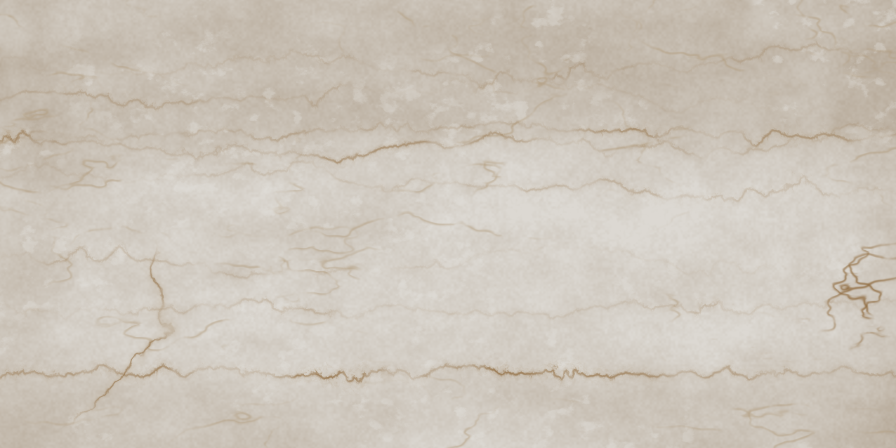
This texture is drawn by a Shadertoy shader. Its source:

```glsl
// Polished cream marble slab with soft grey-beige beds and thin ragged rusty veins.

const vec3 BEIGE = vec3(0.700, 0.645, 0.575);
const vec3 PALE = vec3(0.847, 0.829, 0.801);
const vec3 CHALK = vec3(0.895, 0.89, 0.875);
const vec3 RUST = vec3(0.57, 0.43, 0.26);
const vec3 STAIN = vec3(0.69, 0.60, 0.47);

const float VEIN_WIDTH = 0.0030;
const float HALO_WIDTH = 0.011;
const float JAG_SCALE = 23.0;
const float JAG_SIZE = 0.062;
const float GRAIN = 0.13;

// Each vein: height, strength, wander, horizontal centre of its strongest part.
const int VEIN_COUNT = 8;
const vec4 VEINS[VEIN_COUNT] = vec4[VEIN_COUNT](
    vec4(0.170, 1.00, 0.04, 0.85),
    vec4(0.680, 0.75, 0.12, 0.45),
    vec4(0.700, 0.65, 0.05, 1.35),
    vec4(0.310, 0.55, 0.06, 1.40),
    vec4(0.775, 0.30, 0.08, 0.20),
    vec4(0.870, 0.30, 0.10, 1.40),
    vec4(0.590, 0.30, 0.09, 1.25),
    vec4(0.410, 0.25, 0.07, 0.05));

float hash(vec2 p) {
    vec3 q = fract(vec3(p.xyx) * 0.1031);
    q += dot(q, q.yzx + 33.33);
    return fract((q.x + q.y) * q.z);
}

float noise(vec2 p) {
    vec2 i = floor(p), f = fract(p);
    f = f * f * (3.0 - 2.0 * f);
    return mix(mix(hash(i), hash(i + vec2(1, 0)), f.x),
               mix(hash(i + vec2(0, 1)), hash(i + vec2(1, 1)), f.x), f.y);
}

float fbm(vec2 p) {
    float sum = 0.0, weight = 0.5;
    for (int i = 0; i < 5; i++) {
        sum += weight * noise(p);
        p = mat2(1.6, 1.2, -1.2, 1.6) * p + 17.3;
        weight *= 0.5;
    }
    return sum / 0.96875;
}

// Signed offset from a wandering, ragged horizontal line.
float veinField(vec2 p, vec4 vein, float seed) {
    float wander = fbm(vec2(p.x * 2.6 + seed, seed * 3.1)) - 0.5;
    float jag = fbm(p * vec2(JAG_SCALE, JAG_SCALE * 0.8) + seed) - 0.5;
    float ragged = mix(0.5, 1.3, noise(vec2(p.x * 4.0, seed)));
    return p.y - vein.x - vein.z * wander * 1.6 - JAG_SIZE * ragged * jag;
}

float veinDistance(vec2 p, vec4 vein, float seed) {
    const float e = 0.002;
    float f = veinField(p, vein, seed);
    vec2 slope = vec2(veinField(p + vec2(e, 0), vein, seed) - f,
                      veinField(p + vec2(0, e), vein, seed) - f) / e;
    return abs(f) / max(length(slope), 0.8);
}

// Distance to a hairline: the middle contour of stretched noise.
float hairDistance(vec2 p, float shift) {
    const float e = 0.002;
    const vec2 scale = vec2(2.4, 5.5);
    float f = fbm(p * scale + shift);
    vec2 slope = vec2(fbm((p + vec2(e, 0)) * scale + shift) - f,
                      fbm((p + vec2(0, e)) * scale + shift) - f) / e;
    return abs(f - 0.5) / max(length(slope), 1.2);
}

float line(float d, float width) {
    return exp(-d * d / (width * width));
}

// Share of pale stone: beige top, pale middle, warm foot and dim edges.
float bedTone(vec2 p, float aspect) {
    float y = p.y + 0.12 * (fbm(p * vec2(1.6, 3.0) + 4.0) - 0.5);
    float tone = mix(0.68, 0.90, smoothstep(0.08, 0.24, y));
    tone -= 0.42 * smoothstep(0.54, 0.77, y);
    tone += 0.10 * smoothstep(0.82, 0.98, y);
    tone += 0.46 * (fbm(p * vec2(1.8, 5.0) + 9.0) - 0.5);
    tone += 0.26 * (fbm(p * vec2(4.0, 18.0) + 31.0) - 0.5);
    float edge = min(p.x, aspect - p.x);
    return tone - 0.20 * (1.0 - smoothstep(0.0, 0.22, edge));
}

void mainImage(out vec4 fragColor, in vec2 fragCoord) {
    vec2 p = fragCoord / iResolution.y;
    float aspect = iResolution.x / iResolution.y;
    float width = max(VEIN_WIDTH, 0.7 / iResolution.y);

    // Stone bed with clouds and fine grain
    float tone = bedTone(p, aspect) + 0.34 * (fbm(p * 15.0 + 50.0) - 0.5);
    tone += GRAIN * (noise(p * 110.0) + noise(p * 190.0 + 7.0) - 1.0);
    vec3 color = mix(BEIGE, PALE, clamp(tone, -0.1, 1.1));

    // Chalky flecks and soft white patches
    float fleck = smoothstep(0.58, 0.76, fbm(p * vec2(30.0, 38.0) + 3.0));
    fleck *= smoothstep(0.38, 0.62, fbm(p * 5.0 + 80.0));
    float patchy = smoothstep(0.64, 0.82, fbm(p * 5.0 + 120.0));
    color = mix(color, CHALK, 0.36 * fleck + 0.25 * patchy);

    // Broken hairlines, darkening into a rusty knot near the right edge
    float knot = line(distance(p, vec2(aspect - 0.08, 0.34)), 0.17);
    float gaps = smoothstep(0.38, 0.62, fbm(p * 13.0 + 200.0));
    for (int i = 0; i < 3; i++) {
        float shift = 13.0 + 29.0 * float(i);
        float mask = smoothstep(0.46, 0.66, fbm(p * 3.0 + shift * 2.0));
        float hair = line(hairDistance(p, shift), width) * gaps;
        color = mix(color, mix(STAIN, RUST, knot), hair * max(0.42 * mask, 0.75 * knot));
    }

    // Main veins, broken along their length, each with a slight stain
    for (int i = 0; i < VEIN_COUNT; i++) {
        vec4 vein = VEINS[i];
        float seed = 5.7 + 11.3 * float(i);
        float d = veinDistance(p, vein, seed);
        float reach = mix(0.22, 1.0, line(p.x - vein.w, 0.75));
        float broken = smoothstep(0.32, 0.66, fbm(p * vec2(10.0, 6.0) + seed * 2.0));
        float strength = vein.y * reach * mix(0.22, 1.0, broken);
        color = mix(color, STAIN, 0.28 * strength * line(d, HALO_WIDTH));
        color = mix(color, RUST, 0.85 * strength * line(d, width));
    }

    // Crack on the left, steep above and slanting below the lowest vein
    float path = 0.34 - 1.1 * max(0.25 - p.y, 0.0)
               + 0.08 * (fbm(vec2(p.y * 7.0, 2.0)) - 0.5) + 0.07 * (fbm(p * 20.0) - 0.5);
    float span = smoothstep(0.03, 0.14, p.y) * (1.0 - smoothstep(0.36, 0.48, p.y));
    float crack = 0.75 * abs(p.x - path);
    color = mix(color, STAIN, 0.18 * span * line(crack, HALO_WIDTH));
    color = mix(color, RUST, 0.55 * span * mix(0.3, 1.0, gaps) * line(crack, width));

    fragColor = vec4(color, 1.0);
}
```
